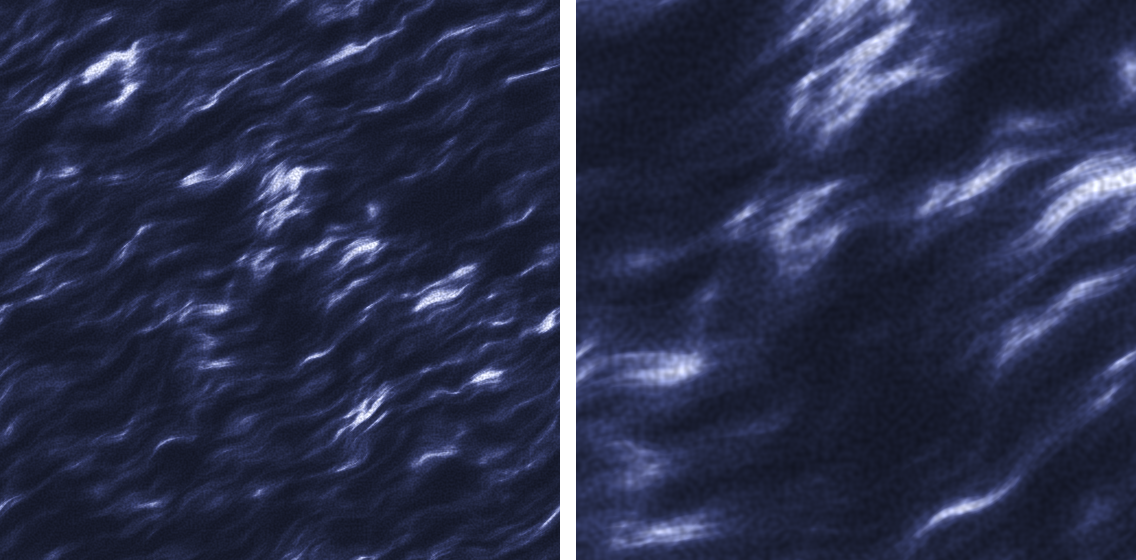
Left, the full canvas; right, a detail of the centre.
This texture is drawn by a three.js fragment shader. Its source:

```glsl
// Dark night sea with slanted, ragged whitecaps and faint wisps; tiles on both axes.
#define CREST_CELLS vec2(7.0, 12.0)
#define RIDGE_CELLS vec2(11.0, 19.0)
#define WISP_CELLS vec2(9.0, 15.0)
#define SWELL_CELLS vec2(3.0, 5.0)
#define GRAIN_CELLS vec2(256.0)
#define BEND 0.05
#define RAGGED 0.014
#define GRAIN 0.32
#define CONTRAST 1.06
#define NOISE_SD 0.211
#define FBM_SD 0.244

varying vec2 vUv;

// Grain directions as (run, rise); whole numbers keep the slanted lattice periodic.
const vec2 LEVEL = vec2(1.0, 0.0);
const vec2 SLANT = vec2(2.0, 1.0);
const vec2 STEEP = vec2(1.0, 2.0);

const vec3 ABYSS = vec3(0.085, 0.100, 0.168);
const vec3 DEEP  = vec3(0.102, 0.120, 0.202);
const vec3 WATER = vec3(0.140, 0.162, 0.275);
const vec3 SHEEN = vec3(0.200, 0.230, 0.400);
const vec3 SPRAY = vec3(0.330, 0.360, 0.560);
const vec3 FROTH = vec3(0.500, 0.540, 0.740);
const vec3 FOAM  = vec3(0.680, 0.710, 0.870);
const vec3 WHITE = vec3(0.860, 0.880, 0.975);

vec2 hash22(vec2 p) {
  vec3 q = fract(vec3(p.xyx) * vec3(0.1031, 0.1030, 0.0973));
  q += dot(q, q.yzx + 33.33);
  return fract((q.xx + q.yz) * q.zy);
}

// Unit gradient of a lattice corner, wrapped along the slanted lattice.
vec2 gradient(vec2 cell, vec2 cells, vec2 slope) {
  cell.y += floor((cell.x + 0.5) / cells.x) * slope.y * cells.y;
  cell = floor(mod(cell + 0.5, cells * vec2(1.0, slope.x)));
  return normalize(hash22(cell + cells) * 2.0 - 0.9999);
}

// Periodic gradient noise stretched along the given slope.
float noise(vec2 uv, vec2 cells, vec2 slope) {
  vec2 p = cells * vec2(uv.x, slope.x * uv.y - slope.y * uv.x);
  vec2 i = floor(p);
  vec2 f = p - i;
  vec2 s = f * f * (3.0 - 2.0 * f);
  vec2 e = vec2(1.0, 0.0);
  float a = dot(gradient(i, cells, slope), f);
  float b = dot(gradient(i + e.xy, cells, slope), f - e.xy);
  float c = dot(gradient(i + e.yx, cells, slope), f - e.yx);
  float d = dot(gradient(i + e.xx, cells, slope), f - e.xx);
  return mix(mix(a, b, s.x), mix(c, d, s.x), s.y);
}

// Octave sum scaled to unit deviation.
float fbm(vec2 uv, vec2 cells, vec2 slope) {
  float sum = 0.0;
  float amp = 1.0;
  for (int k = 0; k < 5; k++) {
    sum += amp * noise(uv, cells, slope);
    cells *= 2.0;
    amp *= 0.5;
  }
  return sum / FBM_SD;
}

// Thin bright lines along the zero contours, also of unit deviation.
float ridge(vec2 uv, vec2 cells, vec2 slope) {
  return (0.8 - abs(noise(uv, cells, slope)) / NOISE_SD) / 0.6;
}

vec2 warp(vec2 uv, float cells) {
  return vec2(noise(uv, vec2(cells), LEVEL), noise(uv + 0.37, vec2(cells), LEVEL));
}

float ramp(float low, float high, float x) {
  return clamp((x - low) / (high - low), 0.0, 1.0);
}

// Height in standard deviations to colour.
vec3 seaColor(float h) {
  vec3 col = mix(ABYSS, DEEP, ramp(-1.8, -0.5, h));
  col = mix(col, WATER, ramp(-0.5, 0.65, h));
  col = mix(col, SHEEN, ramp(0.65, 1.45, h));
  col = mix(col, SPRAY, ramp(1.45, 1.88, h));
  col = mix(col, FROTH, ramp(1.88, 2.15, h));
  col = mix(col, FOAM, ramp(2.15, 2.45, h));
  return mix(col, WHITE, ramp(2.45, 2.85, h));
}

void main() {
  // Bend the crests and fray their edges.
  vec2 uv = vUv + BEND * warp(vUv, 5.0) + RAGGED * warp(vUv, 19.0);

  // Crests carry the foam; ridges and wisps add threads; swell groups them.
  float height = 0.82 * fbm(uv, CREST_CELLS, SLANT)
               + 0.28 * ridge(uv, RIDGE_CELLS, SLANT)
               + 0.20 * ridge(uv, WISP_CELLS, STEEP)
               + 0.38 * fbm(uv, SWELL_CELLS, LEVEL);

  // Fine grain over the whole surface.
  float grain = 1.0 + GRAIN * noise(vUv, GRAIN_CELLS, LEVEL);
  gl_FragColor = vec4(seaColor(CONTRAST * height) * grain, 1.0);
}
```
